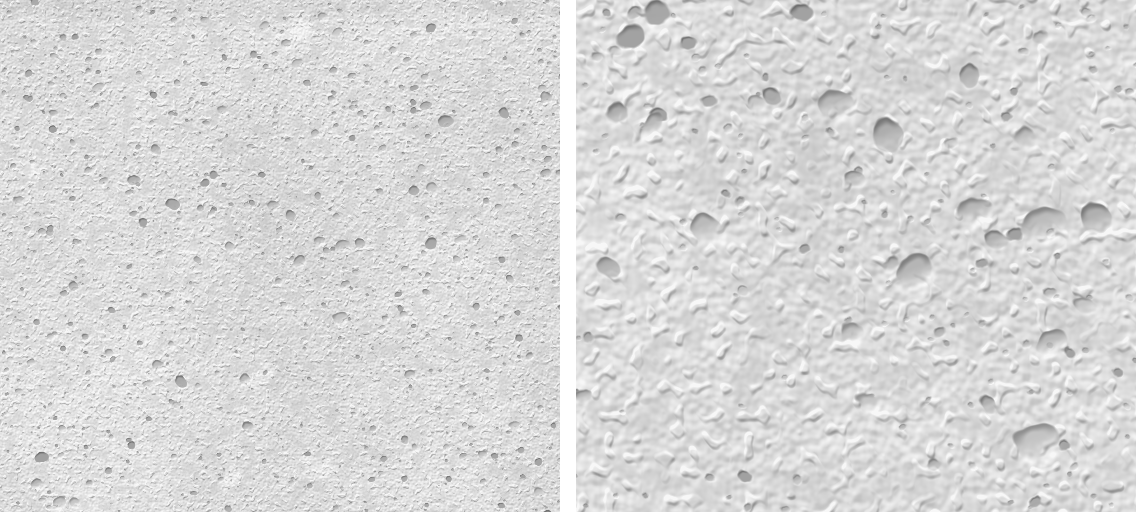
Left, the full canvas; right, a detail of the centre.
Write a Shadertoy shader that draws this texture.

```glsl
const float TAU = 6.28318;
const vec2 LIGHT = vec2(-0.34, 0.94);

vec2 hash2(vec2 p) {
    vec3 h = fract(p.xyx * vec3(0.1031, 0.1030, 0.0973));
    h += dot(h, h.yzx + 33.33);
    return fract((h.xx + h.yz) * h.zy);
}

float cornerSlope(vec2 corner, vec2 offset) {
    float angle = TAU * hash2(corner).x;
    return dot(vec2(cos(angle), sin(angle)), offset);
}

float gradientNoise(vec2 p) {
    vec2 cell = floor(p), f = fract(p);
    vec2 u = f * f * f * (f * (f * 6.0 - 15.0) + 10.0);
    vec2 e = vec2(0.0, 1.0);
    float low = mix(cornerSlope(cell, f), cornerSlope(cell + e.yx, f - e.yx), u.x);
    float high = mix(cornerSlope(cell + e.xy, f - e.xy), cornerSlope(cell + e.yy, f - e.yy), u.x);
    return mix(low, high, u.y);
}

float fbm(vec2 p) {
    float sum = 0.0, gain = 1.0;
    for (int i = 0; i < 4; i++) {
        sum += gain * gradientNoise(p);
        p = mat2(1.6, 1.2, -1.2, 1.6) * p + 17.3;
        gain *= 0.55;
    }
    return sum;
}

// Height of the gritty skin, with small pits cut into it
float gritHeight(vec2 p) {
    float grains = 0.7 * gradientNoise(p * 85.0) + 0.55 * gradientNoise(p * 190.0 + 31.0);
    float pits = smoothstep(0.14, 0.40, gradientNoise(p * 110.0 + 57.0));
    return grains - 0.75 * pits;
}

// Light and shade of the grit, with the shade side deepened
float emboss(vec2 p, float reach) {
    float slope = gritHeight(p - LIGHT * reach) - gritHeight(p + LIGHT * reach);
    return -slope * (slope > 0.0 ? 1.35 : 0.9);
}

// Draws one air bubble: grey floor, shadowed upper wall, lit lower lip
float shadePore(float tone, vec2 q, float radius, float depth, vec2 seed, float soft) {
    float tilt = (seed.x - 0.5) * 1.8;
    vec2 axis = vec2(cos(tilt), sin(tilt));
    vec2 local = vec2(dot(q, axis), dot(q, vec2(-axis.y, axis.x)) * mix(1.0, 1.5, seed.y));
    float wobble = 0.5 * gradientNoise(q / radius * 0.6 + seed * 90.0);
    wobble += 0.15 * gradientNoise(q / radius * 1.7 + seed * 50.0);
    float d = length(local) - radius * (1.0 + wobble);
    float facing = dot(q, LIGHT) / radius;

    float lip = exp(-pow(d / (0.3 * radius), 2.0)) * smoothstep(0.2, 0.9, -facing);
    tone += 0.08 * lip;

    float inside = 1.0 - smoothstep(-soft, soft, d);
    float wall = smoothstep(0.0, 0.75, facing) * smoothstep(-0.6, -0.1, d / radius);
    float bowl = mix(mix(0.78, 0.63, depth), mix(0.58, 0.42, depth), wall);
    float cover = mix(smoothstep(-0.6, 0.35, facing), 1.0, smoothstep(0.4, 0.9, depth));
    return mix(tone, bowl, inside * cover);
}

// Scatters pores over a jittered grid
float scatterPores(float tone, vec2 p, float cells, float share, vec2 radii, float soft) {
    vec2 home = floor(p * cells);
    for (int y = -1; y <= 1; y++) {
        for (int x = -1; x <= 1; x++) {
            vec2 id = home + vec2(x, y);
            vec2 pick = hash2(id + cells * 3.0);
            vec2 center = (id + 0.1 + 0.8 * hash2(id + cells * 7.0)) / cells;
            float crowding = 1.0 + 1.2 * gradientNoise(center * 6.0);
            if (pick.x < share * crowding) {
                vec2 seed = hash2(id + cells * 11.0);
                float radius = mix(radii.x, radii.y, pick.y * pick.y);
                float depth = hash2(id + cells * 13.0).x;
                tone = shadePore(tone, p - center, radius, depth, seed, soft);
            }
        }
    }
    return tone;
}

void mainImage(out vec4 fragColor, in vec2 fragCoord) {
    vec2 p = fragCoord / iResolution.y;
    float soft = max(0.0011, 0.7 / iResolution.y);

    // Broad clouds, chalky blotches and a dull strip along the top
    float tone = 0.876 + 0.04 * gradientNoise(p * 2.5 + 4.0);
    tone += 0.025 * gradientNoise(p * 9.0 + 21.0);
    tone += 0.06 * smoothstep(0.4, 0.8, fbm(p * 7.0 + 9.0));
    tone -= 0.03 * smoothstep(0.95, 0.98, p.y + 0.03 * fbm(p * 8.0));

    // Small smooth patches, slightly darker than the grit around them
    float smoothPatch = smoothstep(0.0, 0.5, fbm(p * 30.0 + 2.0));
    tone -= 0.04 * smoothPatch;
    tone -= mix(0.21, 0.07, smoothPatch) * -emboss(p, 0.0011);
    tone += 0.045 * gradientNoise(p * 230.0);

    // Pores from pinholes to large bubbles
    tone = scatterPores(tone, p, 75.0, 0.18, vec2(0.0016, 0.0034), soft);
    tone = scatterPores(tone, p, 34.0, 0.30, vec2(0.0036, 0.0080), soft);
    tone = scatterPores(tone, p, 22.0, 0.22, vec2(0.0065, 0.0135), soft);

    fragColor = vec4(vec3(clamp(tone, 0.0, 0.97)), 1.0);
}
```
